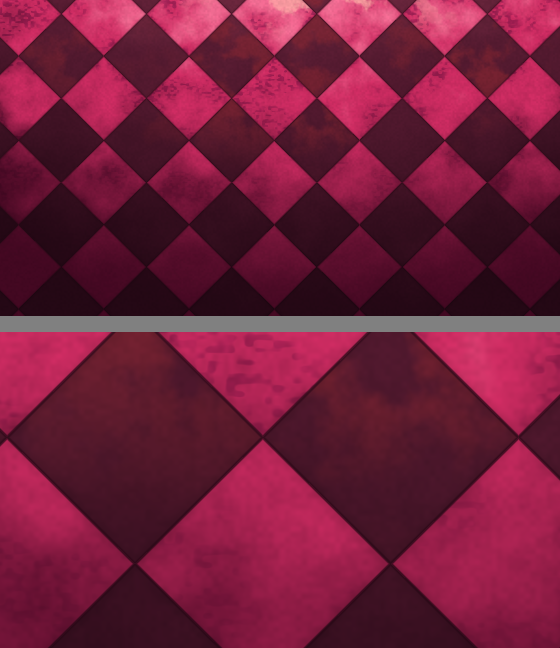
Top: the whole. Bottom: its middle third, enlarged.
Write a Shadertoy shader that draws this pattern.

```glsl
const vec2 TILE_SPACING = vec2(0.2697, 0.2669);
const vec2 TILE_ORIGIN = vec2(0.868, 0.689);
const float SEAM_HALF_WIDTH = 0.0016;

float hash(vec2 p) {
    vec3 q = fract(p.xyx * 0.1031);
    q += dot(q, q.yzx + 33.33);
    return fract((q.x + q.y) * q.z);
}

float noise(vec2 p) {
    vec2 cell = floor(p);
    vec2 f = fract(p);
    f = f * f * (3.0 - 2.0 * f);
    float low = mix(hash(cell), hash(cell + vec2(1, 0)), f.x);
    float high = mix(hash(cell + vec2(0, 1)), hash(cell + vec2(1, 1)), f.x);
    return mix(low, high, f.y);
}

float fbm(vec2 p) {
    float sum = 0.0;
    float amplitude = 0.5;
    for (int i = 0; i < 5; i++) {
        sum += amplitude * noise(p);
        p = mat2(1.6, 1.2, -1.2, 1.6) * p + 7.3;
        amplitude *= 0.5;
    }
    return sum / 0.97;
}

// Shadow to body colour, then body colour to highlight
vec3 ramp(vec3 shadow, vec3 body, vec3 highlight, float light) {
    vec3 color = mix(shadow, body, smoothstep(-0.05, 0.76, light));
    return mix(color, highlight, smoothstep(0.7, 1.2, light));
}

// Bright overhead glow, falling off downward and sideways
float overheadLight(vec2 uv, float aspect) {
    float dx = uv.x - 0.55 * aspect;
    return uv.y - 0.28 * dx * dx;
}

vec3 pinkTile(vec2 uv, vec2 seed, float light, float aspect) {
    float cloud = fbm(uv * 11.0 + seed);
    float wear = smoothstep(0.1, 0.85, uv.y);
    float lit = light + (cloud - 0.5) * mix(0.12, 0.75, wear);
    vec3 color = ramp(vec3(0.26, 0.03, 0.13), vec3(0.80, 0.17, 0.38),
                      vec3(0.95, 0.43, 0.58), lit);

    // Scuffed purple speckle
    float scuff = 1.0 - smoothstep(0.32, 0.53, cloud);
    float speckle = smoothstep(0.4, 0.75, noise(uv * vec2(100.0, 150.0) + seed));
    color *= 1.0 - wear * scuff * speckle * vec3(0.22, 0.32, 0.16);

    // Pale flaking under the glow
    float dx = uv.x - 0.59 * aspect;
    float glow = smoothstep(0.86, 0.98, uv.y) * exp(-9.0 * dx * dx);
    float flake = smoothstep(0.52, 0.66, fbm(uv * 15.0 + seed.yx));
    return mix(color, vec3(0.98, 0.69, 0.65), 0.8 * glow * flake);
}

vec3 darkTile(vec2 uv, vec2 seed, float light, float rustAmount) {
    float cloud = fbm(uv * 9.0 + seed);
    float lit = light + (cloud - 0.5) * 0.2;
    vec3 color = ramp(vec3(0.14, 0.03, 0.08), vec3(0.325, 0.10, 0.185),
                      vec3(0.47, 0.18, 0.27), lit);

    // Rusty patches on the upper tiles
    float rust = smoothstep(0.45, 0.7, fbm(uv * 13.0 + seed.yx));
    rust *= rustAmount * smoothstep(0.4, 0.7, light);
    return mix(color, vec3(0.54, 0.15, 0.19), 0.65 * rust);
}

void mainImage(out vec4 fragColor, in vec2 fragCoord) {
    vec2 uv = fragCoord / iResolution.y;
    float aspect = iResolution.x / iResolution.y;
    float pixel = 1.0 / iResolution.y;

    // Diagonal checker coordinates
    vec2 p = (uv - TILE_ORIGIN) / TILE_SPACING;
    vec2 q = vec2(p.x + p.y, p.x - p.y);
    vec2 id = floor(q + 0.5);
    vec2 local = abs(q - id);
    float edge = (0.5 - max(local.x, local.y)) * TILE_SPACING.y * 0.7071;

    // Each tile has its own patch of wear
    vec2 seed = 40.0 * vec2(hash(id + 11.0), hash(id + 47.0));
    float rustAmount = smoothstep(0.3, 0.9, hash(id + 83.0));
    float light = overheadLight(uv, aspect) + 0.06 * (hash(id + 29.0) - 0.5);
    bool isDark = mod(id.x + id.y, 2.0) > 0.5;
    vec3 color = isDark ? darkTile(uv, seed, light, rustAmount)
                        : pinkTile(uv, seed, light, aspect);

    // Fine grain and soft shading beside the seams
    color *= 0.96 + 0.08 * noise(uv * 170.0);
    color *= 0.92 + 0.08 * smoothstep(0.0, 0.012, edge);

    // Thin dark seams
    float seam = 1.0 - smoothstep(SEAM_HALF_WIDTH - pixel, SEAM_HALF_WIDTH + pixel, edge);
    vec3 seamColor = mix(vec3(0.10, 0.02, 0.06), vec3(0.27, 0.06, 0.14), uv.y);
    color = mix(color, seamColor, 0.85 * seam);

    fragColor = vec4(clamp(color, 0.0, 1.0), 1.0);
}
```
